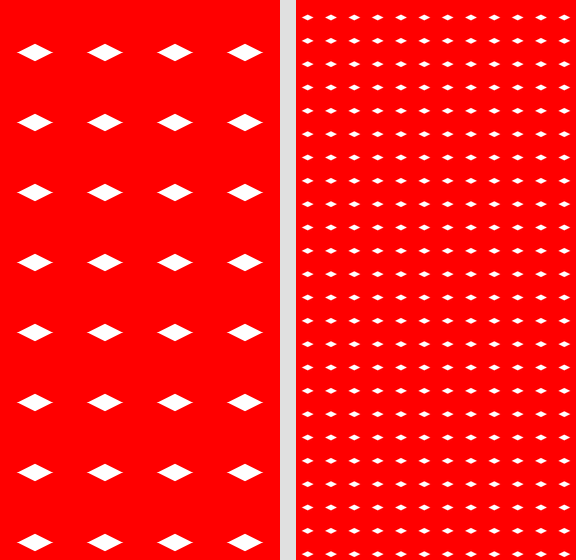
Left: one tile. Right: repeated 3 by 3.
Write a Shadertoy shader that draws this pattern.

```glsl
const vec2 REPEATS = vec2(4.0, 8.0);
const vec2 DIAMOND_CENTER = vec2(0.5, 0.25);
const vec2 DIAMOND_HALF_SIZE = vec2(0.25, 0.125);
const vec3 RED = vec3(1.0, 0.0, 0.0);
const vec3 WHITE = vec3(1.0);

// Signed distance to the edge lines of a diamond
float diamondDistance(vec2 p, vec2 halfSize) {
    vec2 slope = 1.0 / halfSize;
    return (dot(abs(p), slope) - 1.0) / length(slope);
}

// Coverage with an edge one pixel wide
float coverage(float dist, float pixel) {
    return clamp(0.5 - dist / pixel, 0.0, 1.0);
}

void mainImage(out vec4 fragColor, in vec2 fragCoord) {
    // Square cells, a whole number on each axis
    vec2 cell = fract(fragCoord / iResolution.xy * REPEATS);
    float pixel = REPEATS.y / iResolution.y;

    // White diamond low in each red cell
    float dist = diamondDistance(cell - DIAMOND_CENTER, DIAMOND_HALF_SIZE);
    fragColor = vec4(mix(RED, WHITE, coverage(dist, pixel)), 1.0);
}
```
